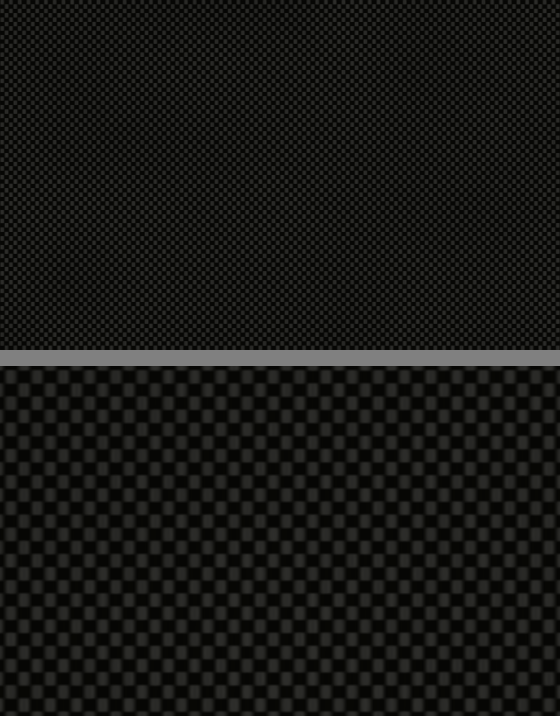
Top, the full canvas; bottom, a detail of the centre.
A Shadertoy shader for this pattern:

```glsl
// Dark carbon-fibre plain weave: raised warp tows alternate with near-black
// weft tows in a checkerboard. Each warp tow is a vertical cylinder with fine
// fibres along it; hashed tones vary the columns and the broad areas slightly.

const vec2 REPEATS = vec2(64.0, 40.0);        // weave repeats across and down
const vec3 WEFT_COLOR = vec3(0.024, 0.024, 0.016);
const vec3 EDGE_COLOR = vec3(0.080, 0.080, 0.070);
const vec3 CROWN_COLOR = vec3(0.162, 0.162, 0.152);
const float WARP_BIAS = 0.16;                 // extra spread of the raised tows
const float MIN_SOFTNESS = 0.30;              // edge blur, in cells
const float FIBRES_PER_CELL = 4.0;
const float FIBRE_VARIATION = 0.14;           // brightness spread of fibres
const float BROAD_VARIATION = 0.14;           // brightness spread of large areas
const vec2 BROAD_SCALE = vec2(8.0, 5.0);      // large areas across and down

float hash21(vec2 p) {
    vec3 q = fract(vec3(p.xyx) * 0.1031);
    q += dot(q, q.yzx + 33.33);
    return fract((q.x + q.y) * q.z);
}

float valueNoise(vec2 p) {
    vec2 i = floor(p);
    vec2 f = fract(p);
    f = f * f * (3.0 - 2.0 * f);
    float low = mix(hash21(i), hash21(i + vec2(1.0, 0.0)), f.x);
    float high = mix(hash21(i + vec2(0.0, 1.0)), hash21(i + 1.0), f.x);
    return mix(low, high, f.y);
}

// Smoothed square wave: +1 on even cells, -1 on odd cells.
vec2 softSquare(vec2 cellPos, vec2 softness) {
    vec2 wave = 0.5 - abs(mod(cellPos + 0.5, 2.0) - 1.0);
    return clamp(-wave * 2.0 / softness, -1.0, 1.0);
}

void mainImage(out vec4 fragColor, in vec2 fragCoord) {
    // Two cells per repeat, counted from the upper left corner.
    vec2 uv = fragCoord / iResolution.xy;
    vec2 cellPos = vec2(uv.x, 1.0 - uv.y) * REPEATS * 2.0;
    vec2 pixelSize = REPEATS * 2.0 / iResolution.xy;
    vec2 local = fract(cellPos) * 2.0 - 1.0;

    // Checkerboard coverage of the raised warp tows.
    vec2 square = softSquare(cellPos, max(pixelSize, vec2(MIN_SOFTNESS)));
    float warp = clamp(0.5 + 0.5 * square.x * square.y + WARP_BIAS, 0.0, 1.0);
    warp = smoothstep(WARP_BIAS, 1.0, warp);

    // Vertical cylinder shading, dimmed a little where the tow dips under.
    float crown = (1.0 - local.x * local.x) * (1.0 - 0.2 * local.y * local.y);
    vec3 warpColor = mix(EDGE_COLOR, CROWN_COLOR, smoothstep(0.1, 0.95, crown));

    // Fibre streaks along the tows and slow changes over the cloth.
    float fibre = valueNoise(vec2(cellPos.x * FIBRES_PER_CELL, floor(cellPos.y)));
    float broad = valueNoise(uv * BROAD_SCALE);
    float tone = 1.0 + FIBRE_VARIATION * (fibre - 0.5);
    tone += BROAD_VARIATION * (broad - 0.5);

    fragColor = vec4(mix(WEFT_COLOR, warpColor, warp) * tone, 1.0);
}
```
